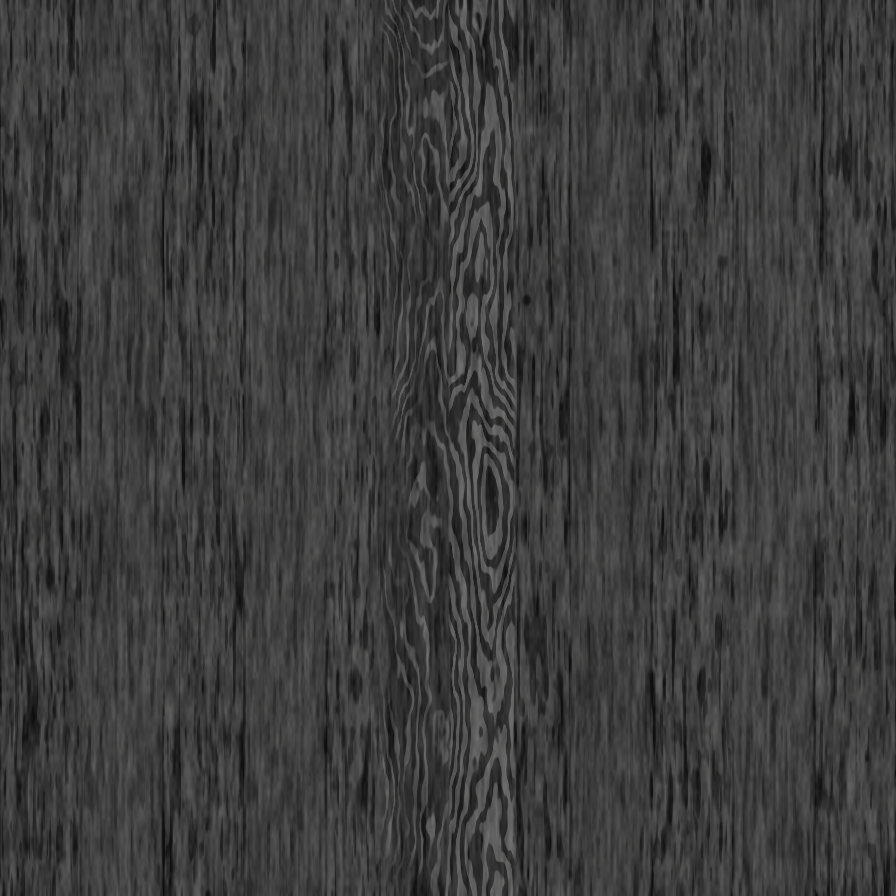
Reproduce this texture procedurally as a three.js fragment shader.

```glsl
// Dark charcoal wood veneer: narrow straight-grained strips around a cathedral-figured heart.
varying vec2 vUv;

const float STRIPS = 11.0;
const float TAU = 6.2831853;
const vec3 NEUTRAL = vec3(1.0, 1.0, 0.997);
const float BASE_TONE = 0.258;
const float LATE_WOOD = 0.175;
const float EARLY_WOOD = 0.365;

float hash(vec2 cell) {
  vec3 q = fract(vec3(cell.xyx) * 0.1031);
  q += dot(q, q.yzx + 33.33);
  return fract((q.x + q.y) * q.z);
}

float noise(vec2 p) {
  vec2 cell = floor(p);
  vec2 f = fract(p);
  f = f * f * (3.0 - 2.0 * f);
  float low = mix(hash(cell), hash(cell + vec2(1.0, 0.0)), f.x);
  float high = mix(hash(cell + vec2(0.0, 1.0)), hash(cell + vec2(1.0, 1.0)), f.x);
  return mix(low, high, f.y);
}

// Signed noise stretched along the grain.
float fibre(vec2 p, vec2 frequency, float seed) {
  return noise(p * frequency + seed) - 0.5;
}

// Layered fibres, centred on zero.
float grain(vec2 p) {
  float broad = 0.025 * fibre(p, vec2(85.0, 5.0), 11.0);
  float medium = 0.075 * fibre(p, vec2(190.0, 15.0), 37.0);
  float fine = 0.13 * fibre(p, vec2(310.0, 34.0), 71.0);
  float dust = 0.07 * fibre(p, vec2(400.0, 130.0), 93.0);
  return broad + medium + fine + dust;
}

// Short crisp open pores, from 0 to 1; frequency sets their width and length.
float pores(vec2 p, vec2 frequency, float threshold) {
  float slender = noise(p * frequency + 153.0);
  return smoothstep(threshold, threshold + 0.17, slender);
}

// Ring height: its contours form arches, chevrons and closed eyes.
float ringHeight(vec2 p, float centre, float halfWidth, float rings, float seed) {
  float wander = 0.8 * (noise(vec2(seed, p.y * 7.0)) - 0.5);
  float u = (p.x - centre) / halfWidth + wander;
  float arch = rings * pow(u * u + 0.01, 0.6);
  float rise = 7.0 * noise(vec2(p.y * 4.6, seed + 5.0));
  float ripple = 1.7 * noise(p * vec2(46.0, 17.0) + seed);
  float chatter = 0.5 * noise(p * vec2(110.0, 50.0) + seed);
  float ragged = 0.35 * noise(p * vec2(270.0, 65.0) + seed);
  return arch + rise + ripple + chatter + ragged;
}

// Light band of each ring; a higher threshold leaves thinner lines.
float ringLine(float height, float threshold) {
  float wave = 0.5 + 0.5 * cos(TAU * height);
  return smoothstep(threshold - 0.2, threshold + 0.2, wave);
}

// Soft-sided vertical band.
float band(float x, float left, float right, float leftBlur, float rightBlur) {
  return smoothstep(left - leftBlur, left + leftBlur, x)
    * (1.0 - smoothstep(right - rightBlur, right + rightBlur, x));
}

// Broken dark joint between neighbouring strips.
float seam(vec2 p) {
  float across = p.x * STRIPS + 0.5 + 0.012 * fibre(p, vec2(2.0, 30.0), 5.0);
  float gap = abs(fract(across) - 0.5) / STRIPS;
  float joint = floor(across);
  float broken = smoothstep(0.2, 0.6, noise(vec2(p.y * 26.0, joint * 7.0)));
  return (1.0 - smoothstep(0.0006, 0.0022, gap)) * broken * mix(0.4, 1.0, hash(vec2(joint, 4.0)));
}

void main() {
  vec2 p = vUv;
  p.x += 0.003 * fibre(p, vec2(14.0, 9.0), 3.0);

  // Straight-grained strips alternate between open and quiet texture
  float strip = floor(vUv.x * STRIPS);
  float openStrip = mod(strip + 1.0, 2.0);
  float stripTone = 0.012 * (hash(vec2(strip, 8.0)) - 0.5);
  float fibres = grain(p);
  float longPore = pores(p, vec2(230.0, 17.0), 0.66);
  float shortPore = pores(p + 0.37, vec2(300.0, 38.0), 0.68);
  float pore = max(longPore, 0.7 * shortPore);
  float tone = BASE_TONE + stripTone + mix(0.8, 1.0, openStrip) * fibres;
  tone -= mix(0.06, 0.12, openStrip) * pore;
  tone -= 0.11 * seam(vUv);

  // Dark half of the heart: thin pale lines
  float darkHeight = ringHeight(p, 0.482, 0.034, 2.5, 23.0);
  float lineStrength = smoothstep(0.2, 0.7, noise(p * vec2(60.0, 11.0)));
  float darkLine = ringLine(darkHeight, 0.78) * mix(0.25, 1.0, lineStrength);
  float darkTone = mix(LATE_WOOD + 0.015, 0.36, darkLine) + 0.75 * fibres - 0.06 * pore;
  float darkEdge = 0.434 + 0.03 * fibre(p, vec2(3.0, 7.0), 61.0);
  tone = mix(tone, darkTone, 0.92 * band(p.x, darkEdge, 0.502, 0.016, 0.003));

  // Light half of the heart: bold pale arches
  float lightHeight = ringHeight(p, 0.538, 0.036, 3.0, 47.0);
  float lightLine = ringLine(lightHeight, 0.52);
  float lightTone = mix(LATE_WOOD, EARLY_WOOD, lightLine) + 0.75 * fibres - 0.05 * pore;
  tone = mix(tone, lightTone, band(p.x, 0.502, 0.574, 0.002, 0.003));

  // Pin knot beside the heart
  float knot = length((vUv - vec2(0.588, 0.665)) * vec2(1.0, 0.75));
  tone = mix(0.08, tone, smoothstep(0.002, 0.0065, knot));

  gl_FragColor = vec4(NEUTRAL * clamp(tone, 0.06, 0.46), 1.0);
}
```
